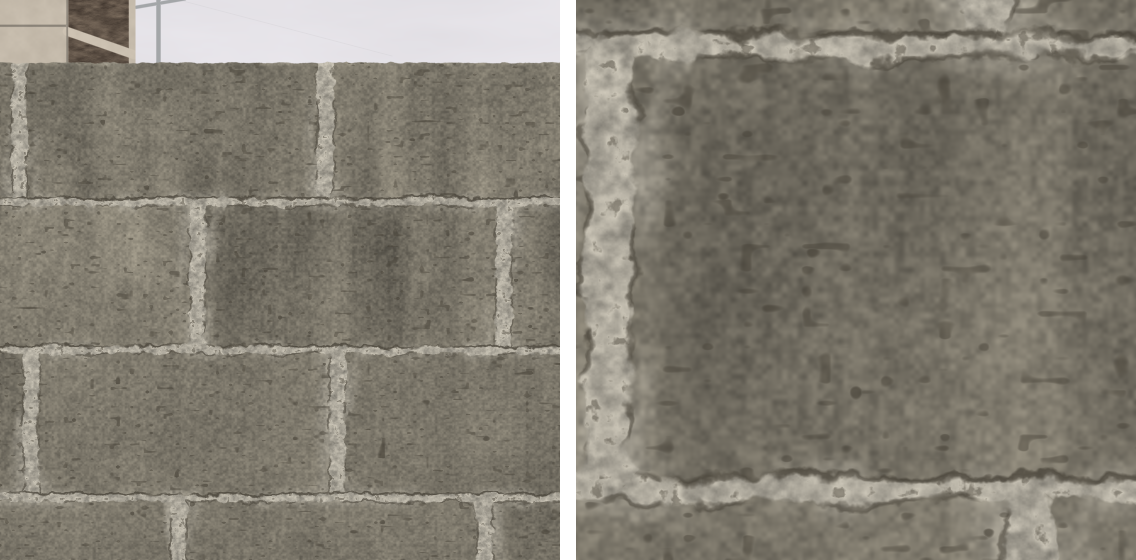
Left, the full canvas; right, a detail of the centre.
Reproduce this texture procedurally as a WebGL 2 fragment shader.

```glsl
#version 300 es
precision highp float;
uniform vec2 u_resolution;
out vec4 fragColor;

#define BLOCK vec2(0.546, 0.264)
#define FIRST_BED 0.097
#define WALL_TOP 0.112
#define HEAD_HALF 0.0145
#define BED_HALF 0.0070
#define ROUGHNESS 0.013
#define GRAIN 0.34
#define STREAKS 0.42
#define STONE vec3(0.49, 0.47, 0.42)
#define MORTAR vec3(0.70, 0.68, 0.63)
#define CREVICE vec3(0.27, 0.25, 0.21)
#define SKY vec3(0.90, 0.89, 0.91)

float hash(vec2 p) {
  return fract(sin(dot(p, vec2(127.1, 311.7))) * 43758.5453);
}

float noise(vec2 p) {
  vec2 i = floor(p), f = fract(p);
  f = f * f * (3.0 - 2.0 * f);
  return mix(mix(hash(i), hash(i + vec2(1, 0)), f.x),
             mix(hash(i + vec2(0, 1)), hash(i + vec2(1, 1)), f.x), f.y);
}

float fbm(vec2 p) {
  float sum = 0.0, amp = 0.53;
  for (int i = 0; i < 4; i++) {
    sum += amp * noise(p);
    p = p * 2.03 + 17.0;
    amp *= 0.5;
  }
  return sum;
}

// Coverage of a shape from its signed distance
float fill(float dist) {
  float e = 0.8 / u_resolution.y;
  return 1.0 - smoothstep(-e, e, dist);
}

float box(vec2 p, vec2 lo, vec2 hi) {
  vec2 q = max(lo - p, p - hi);
  return max(q.x, q.y);
}

float segment(vec2 p, vec2 a, vec2 b) {
  vec2 d = b - a;
  return length(p - a - d * clamp(dot(p - a, d) / dot(d, d), 0.0, 1.0));
}

// Pale sky, plain house corner, lamp post and wires
vec3 background(vec2 p) {
  vec3 col = SKY + 0.05 * (fbm(p * vec2(4, 14)) - 0.5);
  col = mix(col, SKY * 0.9, 0.4 * fill(segment(p, vec2(0.32, 0.0), vec2(0.70, 0.10)) - 0.0006));
  float post = min(segment(p, vec2(0.283, 0.0), vec2(0.283, 0.2)) - 0.004,
                   segment(p, vec2(0.243, 0.013), vec2(0.330, -0.002)) - 0.003);
  col = mix(col, vec3(0.64, 0.65, 0.66), fill(post));

  vec3 plaster = vec3(0.77, 0.73, 0.67) + 0.06 * (fbm(p * 50.0) - 0.5);
  vec3 rubble = mix(vec3(0.24, 0.20, 0.17), vec3(0.50, 0.44, 0.38), fbm(p * vec2(70, 170)));
  vec3 house = mix(plaster, rubble, fill(box(p, vec2(0.122, -0.1), vec2(0.230, 0.2))));
  float ramp = segment(p, vec2(0.12, 0.056), vec2(0.24, 0.098)) - 0.008;
  house = mix(house, plaster * 1.04, fill(ramp));
  house *= 1.0 - 0.3 * fill(box(p, vec2(-0.1, 0.044), vec2(0.118, 0.048)));
  house *= 1.0 - 0.3 * fill(abs(p.x - 0.120) - 0.0015);
  return mix(col, house, fill(p.x - 0.242));
}

// Weathered concrete blocks in running bond; y runs down
vec3 wall(vec2 p) {
  vec2 w = p + 0.010 * (vec2(fbm(p * 20.0), fbm(p * 20.0 + 40.0)) - 0.5);
  float row = floor((w.y - FIRST_BED) / BLOCK.y);
  float shift = mix(0.035 + 0.0105 * row, 0.3695 - 0.0165 * row, mod(row, 2.0));
  vec2 cell = (w - vec2(shift, FIRST_BED)) / BLOCK;
  vec2 offset = (cell - floor(cell + 0.5)) * BLOCK;

  // Ragged joint outlines
  float rough = ROUGHNESS * (fbm(p * 75.0) - 0.5);
  float head = abs(offset.x) - HEAD_HALF + rough;
  float bed = abs(offset.y) - BED_HALF + rough;
  float joint = min(head, bed);

  // Block faces: tint, stains, streaks and grain
  float grain = 0.6 * noise(p * 190.0) + 0.4 * noise(p * 330.0 + 9.0) - 0.5;
  float streak = fbm(p * vec2(20, 2.5) + row * 5.0) - 0.5;
  float aged = mix(1.0, 0.35, smoothstep(0.45, 0.70, p.y));
  float shade = 1.0 + 0.08 * (hash(floor(cell) + 3.0) - 0.5);
  shade += STREAKS * aged * streak + 0.25 * (fbm(p * 9.0) - 0.5) + GRAIN * grain;
  vec3 face = STONE * shade;

  // Pale cement smeared beside the joints
  float smear = 1.0 - smoothstep(0.0, 0.032, head);
  smear = max(smear, 0.7 * (1.0 - smoothstep(0.0, 0.018, bed)));
  smear *= smoothstep(0.42, 0.68, fbm(p * vec2(26, 10) + 7.0));
  face = mix(face, MORTAR * (0.95 + GRAIN * grain), 0.65 * smear);

  // Small flat pits and rarer large holes
  float pit = smoothstep(0.80, 0.93, noise(p * vec2(85, 150) + 31.0));
  float hole = smoothstep(0.93, 0.97, noise(p * vec2(38, 60) + 70.0));
  face = mix(face, CREVICE, max(0.45 * pit, 0.6 * hole));

  // Crumbly mortar, with broken cracks along its rim
  float crumb = fbm(p * 110.0 + 5.0);
  vec3 cement = MORTAR * (0.98 + 0.55 * (crumb - 0.5) + 0.25 * grain);
  cement = mix(cement, CREVICE, 0.5 * smoothstep(0.64, 0.78, crumb));
  vec3 col = mix(face, cement, 1.0 - smoothstep(-0.0015, 0.0015, joint));
  float broken = smoothstep(0.42, 0.60, noise(p * 48.0 + 12.0));
  float crack = (1.0 - smoothstep(0.0005, 0.0030, abs(joint))) * broken;
  float under = 1.0 - smoothstep(0.0005, 0.0035, abs(offset.y + BED_HALF - rough));
  under *= smoothstep(0.25, 0.50, noise(p * 30.0));
  col = mix(col, CREVICE, max(0.55 * crack, 0.75 * under));

  // Worn rim along the top course
  float rim = 1.0 - smoothstep(0.0, 0.008, p.y - WALL_TOP);
  return col * (1.0 + 0.18 * rim * (noise(p * 70.0) - 0.2));
}

void main() {
  vec2 p = gl_FragCoord.xy / u_resolution;
  p.y = 1.0 - p.y;
  float top = WALL_TOP + 0.005 * (fbm(vec2(p.x * 70.0, 2.0)) - 0.5);
  vec3 col = mix(background(p), wall(p), fill(top - p.y));
  fragColor = vec4(clamp(col, 0.0, 1.0), 1.0);
}
```
